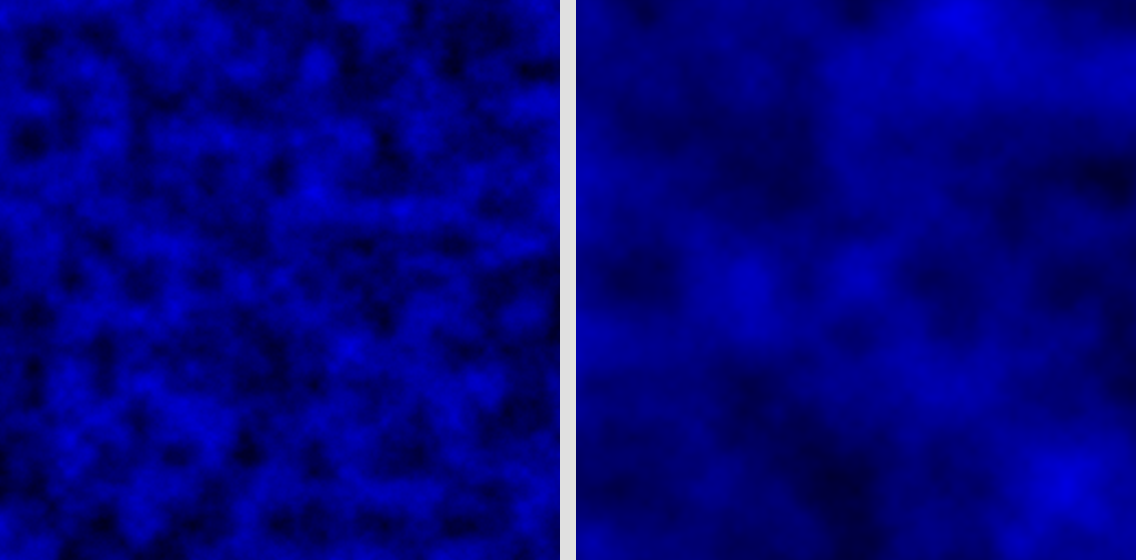
Left, the full canvas; right, a detail of the centre.
Write a WebGL 1 fragment shader that draws this texture.

```glsl
precision highp float;
// Soft, cloudy blue noise fading between near-black and bright blue.

uniform vec2 u_resolution;

float hash(vec2 p) {
  return fract(sin(dot(p, vec2(12.9898, 78.233))) * 43758.5453);
}

// Smoothly interpolated lattice noise
float valueNoise(vec2 p) {
  vec2 cell = floor(p);
  vec2 f = fract(p);
  vec2 blend = f * f * (3.0 - 2.0 * f);
  float bottom = mix(hash(cell), hash(cell + vec2(1.0, 0.0)), blend.x);
  float top = mix(hash(cell + vec2(0.0, 1.0)), hash(cell + vec2(1.0, 1.0)), blend.x);
  return mix(bottom, top, blend.y);
}

// Five octaves, each twice as fine and half as strong
float cloud(vec2 p) {
  float sum = 0.0;
  float amplitude = 0.5;
  for (int octave = 0; octave < 5; octave++) {
    sum += amplitude * valueNoise(p);
    p = p * 2.0 + vec2(17.0, 31.0);
    amplitude *= 0.5;
  }
  return sum;
}

void main() {
  vec2 uv = gl_FragCoord.xy / u_resolution.y;
  float brightness = cloud(uv * 16.0 + vec2(3.0, 7.0)) + 0.016;
  gl_FragColor = vec4(0.0, 0.0, clamp(brightness, 0.0, 1.0), 1.0);
}
```
